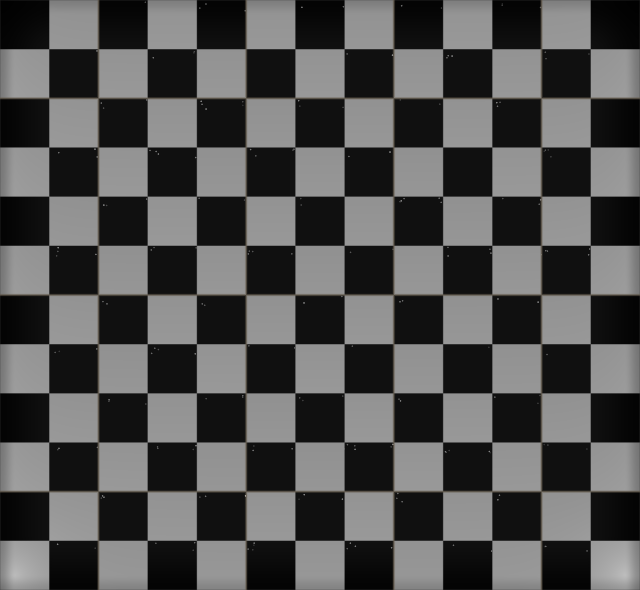
Give the GLSL for this pattern, as a WebGL 1 fragment shader.

```glsl
precision highp float;
// Grey and black checkerboard with brown seams, tiny chips and a shaded rim.
#define GRID vec2(13.0, 12.0)
#define BLACK vec3(0.063)
#define GREY vec3(0.572)
#define SEAM_COLOR vec3(0.40, 0.36, 0.30)
#define SEAM_WIDTH 0.028
#define SEAM_PERIOD vec2(3.0, 4.0)
#define CHIP_RADIUS 0.014
#define CHIP_CHANCE 0.42
#define RIM_WIDTH 0.32
#define SOFTNESS 1.3

uniform vec2 u_resolution;

float hash(vec2 p) {
  vec3 q = fract(vec3(p.xyx) * 0.1031);
  q += dot(q, q.yzx + 33.33);
  return fract((q.x + q.y) * q.z);
}

// Signed distance to the nearest grid line, alternating sign per cell.
vec2 cellWave(vec2 p) {
  return abs(mod(p - 0.5, 2.0) - 1.0) - 0.5;
}

// 1 on a grey cell, 0 on a black one, smoothed at the borders.
float checker(vec2 p, vec2 pixel) {
  vec2 side = clamp(2.0 * cellWave(p) / (pixel * SOFTNESS), -1.0, 1.0);
  return 0.5 + 0.5 * side.x * side.y;
}

// Hairlines at every third column and fourth row border.
float seams(vec2 p, vec2 pixel) {
  vec2 fromLine = abs(mod(p - 2.0 + 0.5 * SEAM_PERIOD, SEAM_PERIOD) - 0.5 * SEAM_PERIOD);
  vec2 cover = 1.0 - smoothstep(vec2(0.0), vec2(SEAM_WIDTH) + 0.5 * pixel, fromLine);
  return max(cover.x, cover.y);
}

// Pale chips gathered near the upper corners of a cell.
float chips(vec2 p, vec2 pixel) {
  vec2 cell = floor(p);
  vec2 local = fract(p);
  float total = 0.0;
  for (int i = 0; i < 6; i++) {
    vec2 seed = cell * 7.0 + float(i) * vec2(19.0, 31.0) + 3.0;
    float spread = hash(seed + 5.0);
    float x = 0.04 + 0.18 * spread;
    if (i > 3) x = 0.99 - 0.07 * spread;
    vec2 center = vec2(x, 0.97 - 0.19 * hash(seed + 11.0));
    float dist = length(local - center);
    float dot01 = 1.0 - smoothstep(CHIP_RADIUS - 0.4 * pixel.x, CHIP_RADIUS + 0.6 * pixel.x, dist);
    float strength = 0.12 + 0.35 * hash(seed + 17.0);
    total = max(total, dot01 * strength * step(hash(seed + 23.0), CHIP_CHANCE));
  }
  return total;
}

void main() {
  vec2 pixel = GRID / u_resolution;
  vec2 p = gl_FragCoord.xy * pixel;
  vec2 cell = floor(p);
  vec2 local = fract(p);
  vec2 rim = min(p, GRID - p);

  // Grey cells: soft gradient, slight change per cell, glow along the sides.
  float tone = 0.022 * (1.0 - local.y) + 0.012 * (hash(cell + 41.0) - 0.5);
  float sideGlow = 0.035 * exp(-2.0 * rim.x);
  float cornerGlow = 0.13 * exp(-1.8 * length(vec2(rim.x, p.y) - 0.3));
  vec3 grey = GREY + tone + sideGlow + cornerGlow;
  vec2 rimShade = mix(vec2(0.76, 0.86), vec2(1.0), smoothstep(vec2(0.0), vec2(RIM_WIDTH), rim));
  grey *= rimShade.x * rimShade.y;

  // Black cells fade to full black at the rim.
  vec2 fade = mix(vec2(0.25), vec2(1.0), smoothstep(vec2(0.0), vec2(1.1), rim));
  vec3 black = BLACK * fade.x * fade.y;
  float inner = step(1.0, rim.x);

  float isGrey = checker(p, pixel);
  vec3 color = mix(black, grey, isGrey);
  color = mix(color, SEAM_COLOR, 0.65 * seams(p, pixel));
  color += chips(p, pixel) * (1.0 - isGrey) * inner;
  gl_FragColor = vec4(color, 1.0);
}
```
